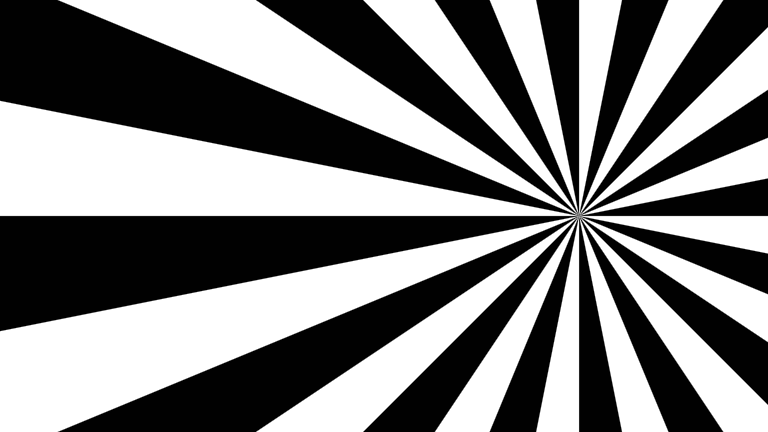
Give the GLSL for this background, as a WebGL 1 fragment shader.

```glsl
precision highp float;

uniform vec2 u_resolution;

// Signed distance to the nearest ray edge, positive inside dark rays
float rayDistance(vec2 p, float rayPairs) {
  float wave = sin(atan(p.y, p.x) * rayPairs);
  return length(p) * asin(clamp(wave, -1.0, 1.0)) / rayPairs;
}

void main() {
  // Canvas-height units, measured from the hub of the burst
  vec2 hub = vec2(0.754, 0.5) * u_resolution;
  vec2 p = (gl_FragCoord.xy - hub) / u_resolution.y;
  float pixel = 1.0 / u_resolution.y;

  // Alternating dark and light rays with one-pixel soft edges
  float dark = clamp(0.5 + rayDistance(p, 16.0) / (1.2 * pixel), 0.0, 1.0);
  vec3 color = mix(vec3(1.0), vec3(0.002), dark);

  gl_FragColor = vec4(color, 1.0);
}
```
